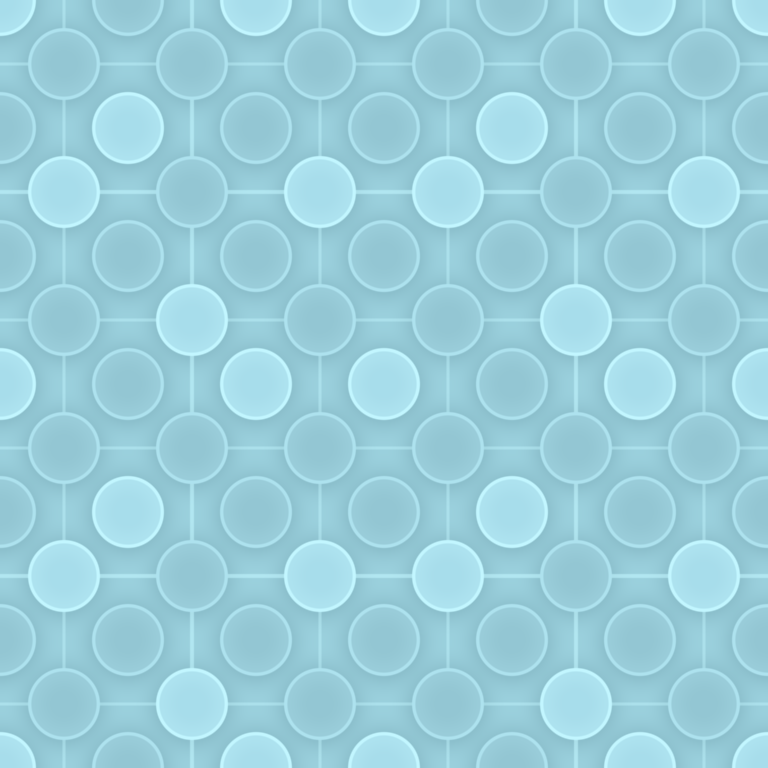
Give the GLSL for this pattern, as a three.js fragment shader.

```glsl
// Two interleaved square lattices of raised, rimmed discs on a pale blue ground
// with thin connecting wires. Each disc casts a soft shadow, and a 3 by 3 rule
// picks the lit discs. All lengths are in cells, so the whole tile wraps.
#define CELLS 6.0
#define RADIUS 0.281
#define RIM 0.026
#define WIRE 0.024
#define EDGE 0.008
#define SHADOW_REACH 0.2
#define SHADOW_DROP 0.014
#define GROUND vec3(0.605, 0.815, 0.865)
#define SHADE vec3(0.525, 0.725, 0.775)
#define DIM vec3(0.577, 0.777, 0.827)
#define LIT vec3(0.655, 0.865, 0.92)
#define GLOW vec3(0.76, 0.965, 1.0)

varying vec2 vUv;

// Index from 0 to 2 that repeats every three cells
vec2 wrapIndex(vec2 id) {
  return floor(mod(id + 0.5, 3.0));
}

// Vector from the nearest lattice point
vec2 fromNearest(vec2 p) {
  return fract(p + 0.5) - 0.5;
}

// Lit discs: outer columns of row 0, middle column of row 1, none in row 2
float isLit(vec2 id) {
  vec2 k = wrapIndex(id);
  float middle = 1.0 - abs(sign(k.x - 1.0));
  return k.y < 0.5 ? 1.0 - middle : (k.y < 1.5 ? middle : 0.0);
}

float discShadow(vec2 p) {
  float d = length(fromNearest(p - vec2(0.0, SHADOW_DROP))) - RADIUS;
  float fade = 1.0 - clamp(d / SHADOW_REACH, 0.0, 1.0);
  return 0.7 * fade * fade;
}

// Soft-edged wire; every third one is a little wider and brighter
float wire(float offset, float index) {
  float strong = 1.0 - abs(sign(index - 1.0));
  float halfWidth = WIRE * mix(0.5, 0.64, strong);
  float cover = 1.0 - smoothstep(halfWidth - EDGE, halfWidth + EDGE, abs(offset));
  return cover * mix(0.42, 0.58, strong);
}

// Disc with a darker centre, a soft inner glow and a bright rim
vec3 drawDisc(vec3 base, vec2 p, vec2 id) {
  float r = length(fromNearest(p));
  float lit = isLit(id);
  vec3 rimColor = mix(vec3(0.68, 0.885, 0.935), GLOW, lit);
  vec3 face = mix(DIM, LIT, lit);
  face = mix(face, rimColor, 0.25 * smoothstep(0.08, RADIUS, r));
  float rim = smoothstep(RADIUS - RIM - EDGE, RADIUS - RIM + EDGE, r);
  face = mix(face, rimColor, rim);
  float cover = 1.0 - smoothstep(RADIUS - EDGE, RADIUS + EDGE, r);
  return mix(base, face, cover);
}

void main() {
  // Rows count downwards so that shadows fall below the discs
  vec2 corner = vec2(vUv.x, 1.0 - vUv.y) * CELLS;
  vec2 middle = corner - 0.5;
  vec2 cornerId = floor(corner + 0.5);
  vec2 middleId = floor(middle + 0.5);

  // Ground and combined shadows
  float light = (1.0 - discShadow(corner)) * (1.0 - discShadow(middle));
  vec3 color = mix(SHADE, GROUND, light);

  // Wires through the centres of the middle lattice
  vec2 offset = fromNearest(middle);
  vec2 index = wrapIndex(middleId);
  float wires = max(wire(offset.x, index.x), wire(offset.y, index.y));
  color = mix(color, GLOW, wires);

  // The middle lattice uses the same lighting rule, one row lower
  color = drawDisc(color, corner, cornerId);
  color = drawDisc(color, middle, middleId - vec2(0.0, 1.0));

  gl_FragColor = vec4(color, 1.0);
}
```
